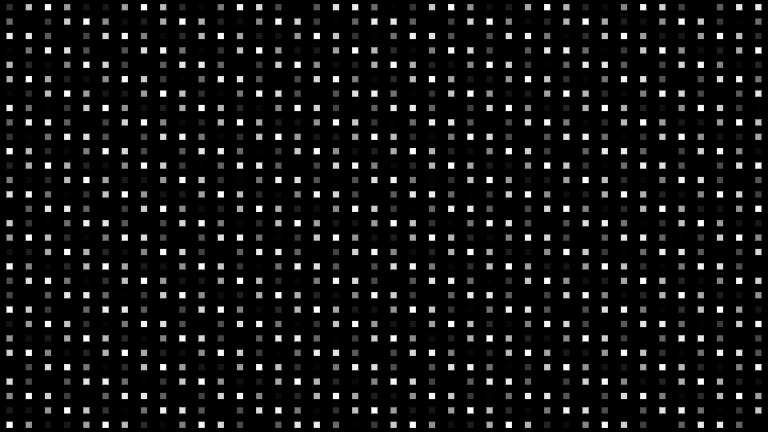
Reproduce this pattern procedurally as a WebGL 2 fragment shader.

```glsl
#version 300 es
precision highp float;
// A regular grid of small square lights on black.
// Each light takes its grey from one plane wave sampled at its cell index,
// so the slanted bands of brightness come from a single cosine.

uniform vec2 u_resolution;
out vec4 fragColor;

const vec2 GRID = vec2(40.0, 30.0);       // lights across and down
const float HALF_SIDE = 0.0072;           // half the light's side, in canvas heights
const vec2 PHASE_STEP = vec2(1.2, 2.3);   // wave phase per column and per row, radians
const float PHASE_START = 0.18;           // phase at the lower left light
const vec3 BACKGROUND = vec3(0.0);
const vec3 LIGHT_COLOR = vec3(1.0);

// Signed distance to an axis-aligned square centred on the origin.
float squareDistance(vec2 p, float halfSide) {
    vec2 d = abs(p) - halfSide;
    return length(max(d, 0.0)) + min(max(d.x, d.y), 0.0);
}

// Brightness of one light, 0 to 1.
float waveLevel(vec2 cell) {
    return 0.5 + 0.5 * cos(dot(cell, PHASE_STEP) + PHASE_START);
}

void main() {
    // Canvas coordinates with height 1
    float pixel = 1.0 / u_resolution.y;
    vec2 canvas = vec2(u_resolution.x * pixel, 1.0);
    vec2 pos = gl_FragCoord.xy * pixel;

    // Cell index and offset from the cell centre
    vec2 pitch = canvas / GRID;
    vec2 cell = floor(pos / pitch);
    vec2 local = pos - (cell + 0.5) * pitch;

    // Smooth square mask, one pixel wide at the edge
    float dist = squareDistance(local, HALF_SIDE);
    float mask = clamp(0.5 - dist / pixel, 0.0, 1.0);

    fragColor = vec4(mix(BACKGROUND, LIGHT_COLOR, mask * waveLevel(cell)), 1.0);
}
```
